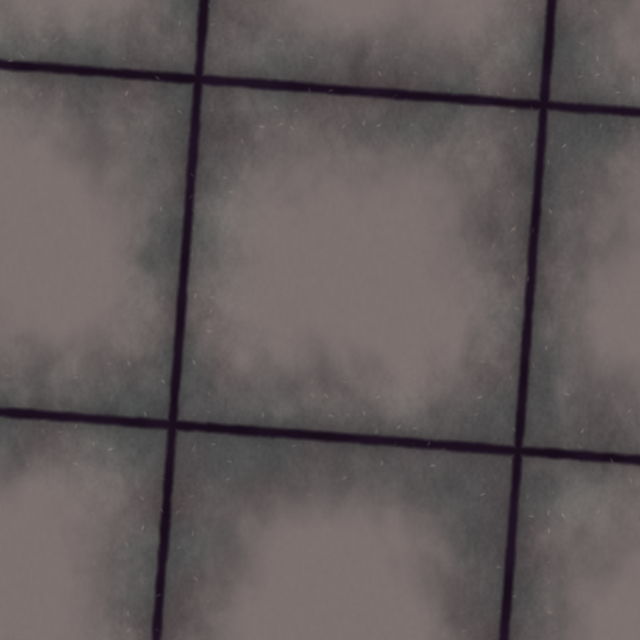
Write a Shadertoy shader that draws this texture.

```glsl
// Worn grey-brown square tiles with thin dark joints, slightly tilted and soiled at the edges.

float hash(vec2 p) {
    vec3 q = fract(p.xyx * vec3(0.1031, 0.1030, 0.0973));
    q += dot(q, q.yzx + 33.33);
    return fract((q.x + q.y) * q.z);
}

float noise(vec2 p) {
    vec2 i = floor(p), f = fract(p);
    f = f * f * (3.0 - 2.0 * f);
    return mix(mix(hash(i), hash(i + vec2(1, 0)), f.x),
               mix(hash(i + vec2(0, 1)), hash(i + vec2(1, 1)), f.x), f.y);
}

float fbm(vec2 p) {
    float sum = 0.0, amp = 0.5;
    for (int i = 0; i < 5; i++) {
        sum += amp * noise(p);
        p = mat2(1.6, 1.2, -1.2, 1.6) * p + 17.3;
        amp *= 0.5;
    }
    return sum / 0.97;
}

// Small pale chips and scratches, one random candidate per cell
float flecks(vec2 p) {
    vec2 id = floor(p), f = fract(p);
    vec2 center = 0.3 + 0.4 * vec2(hash(id + 5.1), hash(id + 9.7));
    float tilt = 6.283 * hash(id + 2.4);
    vec2 d = mat2(cos(tilt), sin(tilt), -sin(tilt), cos(tilt)) * (f - center);
    float present = step(0.72, hash(id + 31.0)) * hash(id + 13.0);
    return present * (1.0 - smoothstep(0.03, 0.26, length(d * vec2(1.0, 2.0))));
}

void mainImage(out vec4 fragColor, in vec2 fragCoord) {
    vec2 p = fragCoord / iResolution.y;
    float pixel = 1.0 / iResolution.y;

    // Tilted grid, measured from one joint crossing
    float pitch = 0.5415;
    vec2 q = mat2(0.9972, 0.075, -0.075, 0.9972) * (p - vec2(0.2695, 0.336)) / pitch;
    vec2 tile = floor(q), local = abs(fract(q) - 0.5);

    // Rounded inset from the tile border, broken up by cloudy stains
    vec2 l4 = local * local * local * local;
    float inset = 0.5 - pow(l4.x + l4.y, 0.25);
    float cloud = fbm(p * 8.0 + 3.0) - 0.5;
    float mottle = fbm(p * vec2(34.0, 25.0) + 11.0) - 0.5;
    float clean = smoothstep(-0.06, 0.30, inset + 0.32 * cloud + 0.10 * mottle
                             + 0.05 * (hash(tile + 40.0) - 0.5));
    vec3 color = mix(vec3(0.325, 0.300, 0.305), vec3(0.485, 0.440, 0.435), clean);

    // Faint drift of hue, and grain that is rougher in the soiled border
    float border = 1.0 - smoothstep(0.02, 0.26, inset);
    color += vec3(-0.012, 0.008, 0.004) * border * (2.0 * noise(p * 14.0 + 8.0) - 0.4);
    float grain = noise(p * vec2(190.0, 105.0)) + noise(p * 230.0 + 4.0) - 1.0;
    color += grain * mix(0.008, 0.022, border) + mottle * 0.05 * border;
    float chips = flecks(p * 38.0) * border;
    color += vec3(0.10, 0.095, 0.08) * chips;

    // Joints with slightly wavering edges, a soft dark rim and rare chips
    vec2 joint = (0.5 - local) * pitch;
    float waver = 0.0022 * (noise(p * 45.0) - 0.5) + 0.001 * (noise(p * 150.0) - 0.5);
    float d = min(joint.x, joint.y * 0.95) + waver;
    color *= 1.0 - 0.17 * exp(-max(d - 0.006, 0.0) * 85.0);
    float ink = 1.0 - smoothstep(0.003 - 0.5 * pixel, 0.0105 + 0.5 * pixel, d);
    vec3 jointColor = vec3(0.090, 0.045, 0.100) + vec3(0.035, 0.03, 0.04) * noise(p * 24.0);
    color = mix(color, jointColor, ink * (1.0 - 0.5 * chips));

    fragColor = vec4(color, 1.0);
}
```
